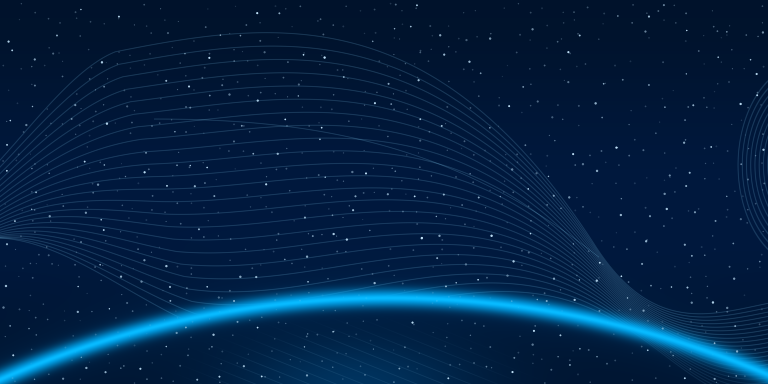
Reproduce this background procedurally as a Shadertoy shader.

```glsl
// Night sky with a glowing planet rim, a flowing mesh of thin lines and scattered stars.

float hash(vec2 p) {
    return fract(sin(dot(p, vec2(127.1, 311.7))) * 43758.5453);
}

// Cubic through points a and b with the given end slopes.
float hermite(float x, vec2 a, float slopeA, vec2 b, float slopeB) {
    float w = b.x - a.x;
    float s = clamp((x - a.x) / w, 0.0, 1.0);
    float r = 1.0 - s;
    return a.y * r * r * (1.0 + 2.0 * s) + b.y * s * s * (3.0 - 2.0 * s)
         + w * s * r * (slopeA * r - slopeB * s);
}

// Height of mesh line t: 0 is the upper edge, 1 the lower edge.
float meshHeight(float x, float t) {
    vec2 start = vec2(0.0, 0.38 + 0.203 * (1.0 - t) * (1.0 - t));
    vec2 crest = vec2(0.30 + 0.22 * t, 0.865 - 0.715 * t);
    vec2 pinch = vec2(1.55 + 0.06 * t, 0.36 - 0.20 * t);
    vec2 end = vec2(2.0, 0.21 - 0.25 * t);
    float pinchSlope = -1.55 + 0.95 * t;
    if (x < crest.x) return hermite(x, start, 1.1 - 1.15 * t, crest, 0.4 - 0.8 * t);
    if (x < pinch.x) return hermite(x, crest, 0.2 - 0.4 * t, pinch, pinchSlope);
    return hermite(x, pinch, pinchSlope, end, 0.2);
}

float stroke(float d, float width) {
    return 1.0 - smoothstep(0.0, width, abs(d));
}

// One star in some of the cells of a grid.
float stars(vec2 p, float cells, float density, float radius, float blur) {
    vec2 id = floor(p * cells);
    vec2 spot = 0.15 + 0.7 * vec2(hash(id + 3.7), hash(id + 19.3));
    float d = length(fract(p * cells) - spot) / cells;
    float size = radius * (0.6 + 0.5 * hash(id + 41.0));
    float shine = 0.35 + 0.65 * hash(id + 73.0);
    return step(hash(id), density) * shine * (1.0 - smoothstep(size - blur, size + blur, d));
}

void mainImage(out vec4 fragColor, in vec2 fragCoord) {
    // Canvas spans 2 by 1 units.
    vec2 p = fragCoord / iResolution.xy * vec2(2.0, 1.0);
    float pixel = 1.0 / iResolution.y;
    float lineWidth = max(0.0028, 1.1 * pixel);
    float rim = length(p - vec2(1.015, -2.306)) - 2.53;
    float outside = smoothstep(-0.01, 0.01, rim);

    // Sky and planet
    vec3 color = mix(vec3(0.0, 0.095, 0.24), vec3(0.0, 0.072, 0.17), smoothstep(0.5, 1.0, p.y));
    color = mix(vec3(0.0, 0.08, 0.19), color, smoothstep(0.05, 0.4, p.y));
    float haze = exp(-dot((p - vec2(0.92, 0.0)) / vec2(0.32, 0.12), (p - vec2(0.92, 0.0)) / vec2(0.32, 0.12)));
    color += vec3(0.0, 0.12, 0.18) * haze * (1.0 - outside);

    // Flowing mesh
    float mesh = 0.0;
    for (int i = 0; i < 23; i++) {
        float t = float(i) / 22.0;
        float y = meshHeight(p.x, t);
        float slope = (meshHeight(p.x + 0.002, t) - y) / 0.002;
        mesh += stroke((p.y - y) / sqrt(1.0 + slope * slope), lineWidth);
    }
    float crossing = hermite(p.x, vec2(0.4, 0.69), 0.0, vec2(1.56, 0.33), -0.8);
    mesh += stroke(p.y - crossing, lineWidth) * step(0.4, p.x) * step(p.x, 1.56);
    mesh *= mix(0.5 * smoothstep(1.45, 1.6, p.x), 1.0, outside);

    // Nested loops at the right edge
    float loop = (1.0 - length((p - vec2(2.1, 0.57)) / vec2(0.178, 0.265))) * 0.178;
    float ring = (fract(loop / 0.011 + 0.5) - 0.5) * 0.011;
    mesh += stroke(ring, lineWidth) * step(-0.004, loop) * step(loop, 0.085);

    // Faint hatching on the planet
    float hatch = (fract((p.y + 0.4 * p.x) / 0.028) - 0.5) * 0.028;
    mesh += stroke(hatch, lineWidth) * (1.0 - outside) * 0.5 * smoothstep(0.05, 0.6, haze);
    color = mix(color, vec3(0.32, 0.54, 0.68), min(0.28 * mesh, 0.6));

    // Rim light
    float glow = exp(-rim * rim / 0.00053);
    color += vec3(0.0, 0.07, 0.11) * exp(-abs(rim) / 0.05);
    color = mix(color, vec3(0.0, 0.67, 0.96), glow);
    color += vec3(0.03, 0.06, 0.04) * exp(-rim * rim / 0.00004);

    // Stars
    float blur = 0.6 * pixel;
    float light = stars(p, 17.0, 0.55, 0.0028, blur)
                + 0.4 * stars(p + 5.3, 27.0, 0.5, 0.0022, blur);
    color = mix(color, vec3(0.75, 0.88, 0.97), min(light, 1.0) * (1.0 - 0.8 * glow));

    fragColor = vec4(color, 1.0);
}
```
